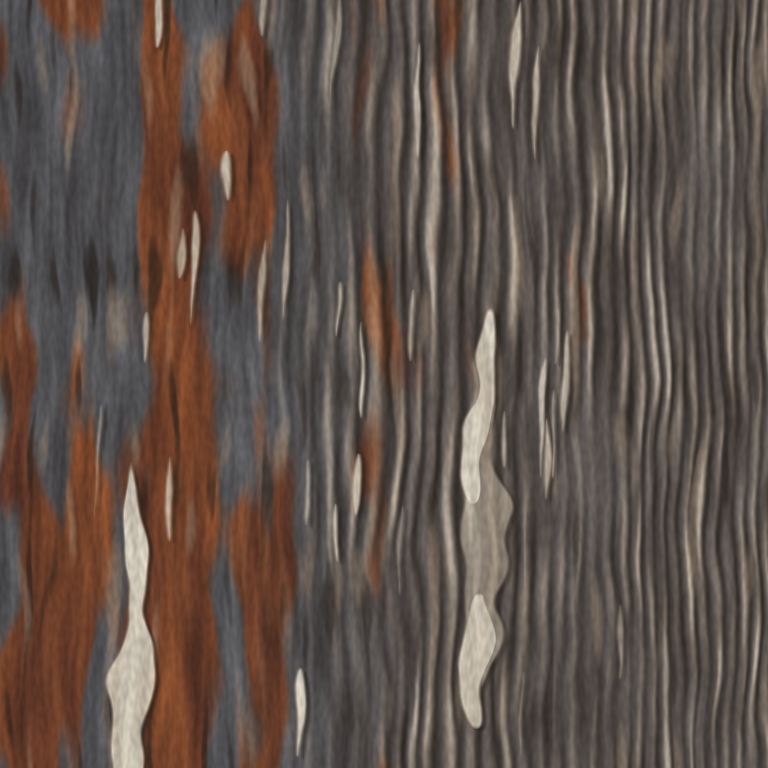
Give the GLSL for this texture, as a Shadertoy shader.

```glsl
// Weathered wood: slate boards with rust stains, fine vertical ridges and pale splinters.
#define SLATE_DARK vec3(0.26, 0.235, 0.225)
#define SLATE_LIGHT vec3(0.42, 0.40, 0.395)
#define GROOVE vec3(0.15, 0.125, 0.105)
#define RUST_DARK vec3(0.33, 0.18, 0.13)
#define RUST_LIGHT vec3(0.58, 0.32, 0.17)
#define TAN vec3(0.60, 0.52, 0.44)
#define CREAM vec3(0.80, 0.77, 0.71)
#define RIDGES 28.0
#define RIDGE_CROWDING 12.0
#define SPLINTERS 30

const float TAU = 6.28318;

float hash(vec2 p) {
    vec3 q = fract(p.xyx * 0.1031);
    q += dot(q, q.yzx + 33.33);
    return fract((q.x + q.y) * q.z);
}

vec2 gradient(vec2 cell) {
    float angle = TAU * hash(cell + 17.0);
    return vec2(cos(angle), sin(angle));
}

// Gradient noise, roughly -1 to 1
float noise(vec2 p) {
    vec2 i = floor(p), f = p - i;
    vec2 u = f * f * f * (f * (f * 6.0 - 15.0) + 10.0);
    vec2 e = vec2(1.0, 0.0);
    float low = mix(dot(gradient(i), f), dot(gradient(i + e), f - e), u.x);
    float high = mix(dot(gradient(i + e.yx), f - e.yx), dot(gradient(i + 1.0), f - 1.0), u.x);
    return 1.5 * mix(low, high, u.y);
}

// Coverage of a ragged vertical splinter that tapers at both ends
float splinter(vec2 p, vec2 center, vec2 halfSize, float lean) {
    vec2 d = p - center;
    float t = d.y / halfSize.y;
    float taper = sqrt(max(1.0 - t * t, 0.0));
    float ragged = 0.75 + 0.5 * noise(vec2(center.x * 90.0, p.y * 13.0));
    float bend = lean * d.y + 0.3 * halfSize.x * noise(vec2(center.x * 70.0, p.y * 16.0));
    float edge = abs(d.x - bend) - halfSize.x * taper * ragged;
    return (1.0 - smoothstep(-0.004, 0.002, edge)) * smoothstep(0.0, 0.4, taper);
}

// Two long splinters and a scatter of small ones
float splinters(vec2 p) {
    float cover = splinter(p, vec2(0.172, 0.10), vec2(0.023, 0.30), 0.02);
    cover = max(cover, splinter(p, vec2(0.625, 0.47), vec2(0.024, 0.13), 0.12));
    cover = max(cover, 0.9 * splinter(p, vec2(0.624, 0.14), vec2(0.026, 0.09), 0.05));
    cover = max(cover, 0.55 * splinter(p, vec2(0.628, 0.32), vec2(0.032, 0.22), -0.02));
    for (int k = 0; k < SPLINTERS; k++) {
        float id = float(k);
        vec2 center = vec2(hash(vec2(id, 3.1)), hash(vec2(id, 8.7)));
        center.x = 0.12 + 0.78 * center.x;
        float size = hash(vec2(id, 5.3));
        vec2 halfSize = vec2(mix(0.004, 0.009, size), mix(0.03, 0.085, hash(vec2(id, 6.9))));
        cover = max(cover, mix(0.5, 0.95, size) * splinter(p, center, halfSize, 0.02));
    }
    return cover;
}

void mainImage(out vec4 fragColor, in vec2 fragCoord) {
    vec2 p = fragCoord / iResolution.xy;
    vec2 w = p;
    w.x += 0.009 * noise(p * vec2(8.0, 5.0)) + 0.003 * noise(p * vec2(28.0, 13.0));

    // Fibres stretched along the grain
    float broad = noise(w * vec2(17.0, 3.5) + 4.0);
    float streak = noise(w * vec2(48.0, 5.0) + 9.0);
    float fibre = noise(w * vec2(105.0, 10.0));
    float grain = noise(p * vec2(190.0, 70.0));

    // Slate surface
    float tone = 0.46 + 0.36 * broad + 0.28 * streak + 0.20 * fibre;
    vec3 color = mix(SLATE_DARK, SLATE_LIGHT, clamp(tone, 0.0, 1.0));
    color = mix(color, color * vec3(0.94, 1.0, 1.06), 1.0 - smoothstep(0.3, 0.6, p.x));

    // Rust stains, gathered on the left
    float stain = noise(w * vec2(11.0, 2.3) + 21.0) + 0.4 * noise(w * vec2(27.0, 7.0) + 2.0);
    float rust = smoothstep(-0.10, 0.22, stain + 0.08 * fibre - 0.9 * smoothstep(0.32, 0.75, p.x));
    float heat = 0.42 + 0.40 * noise(w * vec2(15.0, 4.0) + 31.0) + 0.32 * streak + 0.15 * fibre;
    color = mix(color, mix(RUST_DARK, RUST_LIGHT, clamp(heat, 0.0, 1.0)), 0.92 * rust);

    // Ridges crowd together towards the right; each has a lit crest and a shaded side
    float phase = RIDGES * w.x + RIDGE_CROWDING * w.x * w.x * w.x;
    phase += mix(0.65, 0.3, p.x) * noise(w * vec2(13.0, 5.0) + 6.0);
    float crest = pow(0.5 + 0.5 * cos(TAU * phase), 2.0);
    float shade = pow(0.5 + 0.5 * cos(TAU * (phase - 0.38)), 2.0);
    float relief = smoothstep(0.25, 0.52, p.x);
    relief *= 0.4 + 0.6 * smoothstep(-0.45, 0.1, noise(p * vec2(6.0, 3.0) + 13.0));
    float lit = smoothstep(-0.45, 0.6, noise(vec2(phase * 0.8, p.y * 4.5)) + 0.25 * fibre);
    color = mix(color, GROOVE, shade * relief * (0.62 + 0.25 * streak));
    vec3 crestColor = mix(mix(TAN, CREAM, lit * lit * 0.6), RUST_LIGHT, 0.55 * rust);
    color = mix(color, crestColor, crest * relief * mix(0.2, 0.9, lit));

    // Narrow cracks and tan weathering between the stains
    float crack = smoothstep(0.32, 0.75, noise(w * vec2(62.0, 7.0) + 40.0));
    color = mix(color, GROOVE, 0.6 * crack * (1.0 - 0.5 * relief));
    float worn = smoothstep(0.35, 0.75, noise(w * vec2(38.0, 6.0) + 57.0));
    color = mix(color, TAN, 0.5 * worn);

    // Splinters with a shadow on their right
    float cover = splinters(w);
    color = mix(color, GROOVE, 0.6 * splinters(w - vec2(0.006, -0.004)) * (1.0 - cover));
    vec3 bare = mix(TAN, CREAM, clamp(0.2 + 0.75 * cover + 0.35 * streak, 0.0, 1.0));
    color = mix(color, bare, min(cover * 1.1, 1.0));

    color *= 1.0 + 0.10 * fibre + 0.09 * grain;
    fragColor = vec4(color, 1.0);
}
```
